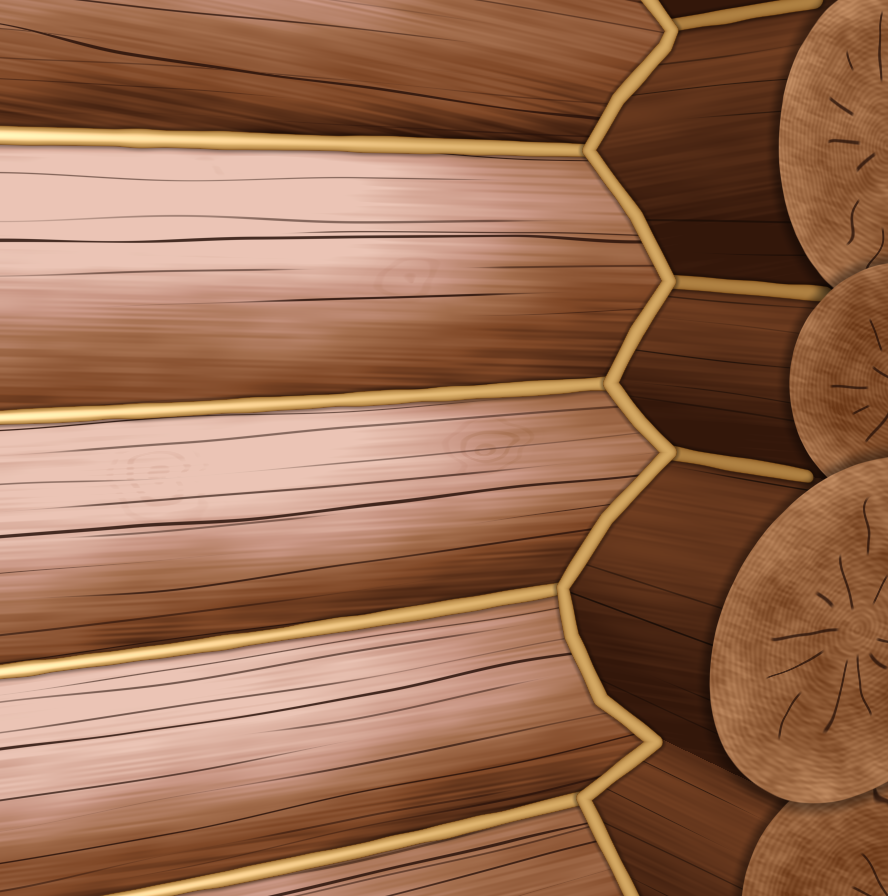
This texture is drawn by a WebGL 2 fragment shader. Its source:

```glsl
#version 300 es
precision highp float;
// Stacked timber logs meeting at a notched corner, sealed with pale caulking.
// Seams split both sides of a zigzag joint into logs; v runs across each log.
// Sawn ends are sheared ellipses with growth rings and radial checks.
#define CAULK_WIDTH 0.0077
#define CRACK_WIDTH 0.0013
#define LEFT_CRACKS 9
#define RIGHT_CRACKS 6
#define GRAIN 0.14
#define MOTTLE 0.3
#define KNOT_DEPTH 0.06
#define RINGS 30.0
#define CHECKS 13.0
uniform vec2 u_resolution;
out vec4 fragColor;
// Seam height and slope, left then right, measured down from the top
const vec4 SEAM[6] = vec4[6](vec4(-.17, .2, -.25, -.2), vec4(.151, .026, .029, -.17),
  vec4(.466, -.056, .314, .08), vec4(.75, -.15, .505, .17),
  vec4(1.027, -.21, .828, .48), vec4(1.315, -.32, 1.15, .5));
const float BRANCH_END[5] = float[5](0., .91, .922, .901, 0.);
const float LOG_LIGHT[5] = float[5](.66, 1.07, 1.06, 1., .78);
const float MAIN_CRACK[5] = float[5](.66, .38, .48, .31, .13);
const vec2 JOINT[19] = vec2[19](vec2(.718, -.01), vec2(.75, .034), vec2(.742, .052),
  vec2(.69, .111), vec2(.657, .168), vec2(.71, .241), vec2(.747, .314), vec2(.71, .371),
  vec2(.681, .428), vec2(.714, .471), vec2(.747, .505), vec2(.677, .579), vec2(.628, .656),
  vec2(.638, .71), vec2(.671, .781), vec2(.732, .828), vec2(.651, .891), vec2(.677, .944),
  vec2(.71, 1.01));
// Sawn ends from back to front: centre, radii
const vec4 FACE[4] = vec4[4](vec4(.99, .163, .121, .182), vec4(1.009, .43, .128, .137),
  vec4(1.003, 1.016, .176, .169), vec4(.957, .703, .158, .193));
const float FACE_TONE[4] = float[4](.42, .2, .2, .34);
const vec2 KNOT[4] = vec2[4](vec2(.46, .315), vec2(.54, .505), vec2(.18, .535), vec2(.21, .225));
float pixel;
float hash(vec2 p) {
  vec3 q = fract(p.xyx * .1031);
  q += dot(q, q.yzx + 33.33);
  return fract((q.x + q.y) * q.z);
}
float noise(vec2 p) {
  vec2 i = floor(p), f = fract(p);
  f = f * f * (3. - 2. * f);
  return mix(mix(hash(i), hash(i + vec2(1, 0)), f.x),
             mix(hash(i + vec2(0, 1)), hash(i + 1.), f.x), f.y);
}
float fbm(vec2 p) { return .55 * noise(p) + .3 * noise(p * 2.1 + 7.) + .15 * noise(p * 4.3 + 19.); }
float stroke(float d, float w) { return 1. - smoothstep(w - pixel * .5, w + pixel, d); }
vec3 woodColor(float s) {
  vec4 t = clamp(s * 4. - vec4(0, 1, 2, 3), 0., 1.);
  vec3 c = mix(vec3(.2, .09, .04), vec3(.5, .28, .15), t.x);
  c = mix(mix(c, vec3(.64, .43, .3), t.y), vec3(.79, .59, .52), t.z);
  return mix(c, vec3(.92, .77, .71), t.w);
}
float seam(int i, float x, bool right) {
  vec4 s = SEAM[i];
  return right ? s.z + s.w * (x - .745) : s.x + s.y * (x - .3 * x * (.65 - x));
}
// Long splits that fade in and out along the log
float cracks(float x, float v, float height, float seed, int count) {
  float dark = 0.;
  for (int k = 0; k < count; k++) {
    vec2 id = vec2(float(k) + 3., seed * 17. + 5.);
    float at = (float(k) + .15 + .7 * hash(id)) / float(count);
    at += .035 * (noise(vec2(x * 5., id.x + seed * 31.)) - .5);
    float present = smoothstep(.28, .6, noise(vec2(x * 4.5 + seed * 9., id.x * 3.7)));
    float w = CRACK_WIDTH * (.2 + .6 * hash(id + 41.)) * present;
    dark = max(dark, present * (.4 + .5 * hash(id + 8.)) * stroke(abs(v - at) * height, w));
  }
  return dark;
}
vec3 logSurface(vec2 p, bool right) {
  int n = 0;
  for (int i = 1; i < 5; i++) if (p.y > seam(i, p.x, right)) n = i;
  float top = seam(n, p.x, right), height = seam(n + 1, p.x, right) - top;
  float v = (p.y - top) / height, id = float(n) + (right ? 10. : 0.);
  float grain = noise(vec2(p.x * 7., v * height * 330. + id * 40.)) - .5;
  float mottle = fbm(vec2(p.x * 6., v * 5. + id * 13.)) - .5;
  float split = cracks(p.x, v, height, id, right ? RIGHT_CRACKS : LEFT_CRACKS);
  if (right) {
    float shade = mix(.17, .0, smoothstep(.1, .95, v)) * smoothstep(-.1, .12, v);
    return woodColor(shade + .1 * mottle + .05 * grain) * (1. - .7 * split);
  }
  float s = LOG_LIGHT[n] * mix(1., .17, smoothstep(.28, 1.06, v));
  s *= (1. - .55 * smoothstep(.28, .76, p.x)) * mix(.75, 1., smoothstep(0., .1, v));
  s += GRAIN * grain + MOTTLE * mottle;
  for (int i = 0; i < 4; i++) { // swirls around knots
    float r = length((p - KNOT[i]) * vec2(1., 1.25)) + .1 * mottle;
    s -= KNOT_DEPTH * smoothstep(.1, .9, sin(r * 300.)) * (1. - smoothstep(.02, .075, r));
  }
  float at = MAIN_CRACK[n] + (n == 0 ? .3 * (p.x - .1) : 0.) + .035 * (noise(vec2(p.x * 7., id * 5.)) - .5);
  float w = CRACK_WIDTH * (.3 + noise(vec2(p.x * 9., id)));
  return mix(woodColor(s), vec3(.16, .07, .04), max(split, .85 * stroke(abs(v - at) * height, w)));
}
vec3 sawnEnd(vec3 under, vec2 p, int i) {
  vec4 f = FACE[i];
  vec2 d = p - f.xy, e = (d + vec2(i == 3 ? .25 * d.y : 0., 0.)) / f.zw;
  float rough = fbm(p * 24. + float(i) * 9.), r = length(e), edge = (r - 1.) * f.z;
  float fiber = noise(vec2(p.x + p.y * .4, p.y - p.x * .4) * vec2(90., 300.)) - .5;
  float t = FACE_TONE[i] + .06 * sin(6.283 * RINGS * (r + .06 * rough));
  t += .25 * fiber + .5 * (rough - .5) + .3 * smoothstep(.6, 1., r);
  vec3 c = mix(vec3(.42, .22, .09), vec3(.8, .59, .42), clamp(t, 0., 1.));
  // Radial drying checks
  float a = (atan(e.y, -e.x) / 6.283 + .5) * CHECKS + .5 * (noise(p * 30.) - .5);
  vec2 id = vec2(floor(a), float(i) * 7. + 2.);
  float begin = .55 * hash(id), end = begin + .15 + .4 * hash(id + 9.);
  float check = stroke(abs(fract(a) - .5) * r * 6.283 * f.z / CHECKS, .001);
  check *= smoothstep(begin, begin + .04, r) * (1. - smoothstep(end - .04, end, r));
  c = mix(c, vec3(.14, .06, .03), .75 * check);
  return mix(under * mix(.6, 1., smoothstep(0., .016, edge)), c, stroke(edge, .002 * (rough - .5)));
}
vec3 caulk(vec3 under, float d, float w, float light) {
  float body = light * sqrt(max(0., 1. - d * d / (w * w)));
  vec3 c = mix(vec3(.5, .31, .1), vec3(.87, .7, .42), body) + vec3(.2, .22, .28) * smoothstep(.85, 1.25, body);
  return mix(under * mix(.65, 1., smoothstep(w, w + .006, d)), c, stroke(d, w));
}
void main() {
  pixel = 1. / u_resolution.y;
  vec2 p = vec2(gl_FragCoord.x, u_resolution.y - gl_FragCoord.y) * pixel;
  float jointX = .7, jointD = 1., lump = .0022 * (noise(p * 32.) - .5);
  for (int i = 0; i < 18; i++) {
    vec2 a = JOINT[i], b = JOINT[i + 1] - a, q = p - a;
    jointD = min(jointD, length(q - b * clamp(dot(q, b) / dot(b, b), 0., 1.)));
    if (q.y >= 0. && q.y < b.y) jointX = a.x + b.x * q.y / b.y;
  }
  bool right = p.x > jointX;
  vec3 color = logSurface(p, right);
  for (int i = 1; i < (right ? 4 : 5); i++) {
    float slope = right ? SEAM[i].w : SEAM[i].y;
    float d = abs(p.y - seam(i, p.x, right)) / sqrt(1. + slope * slope);
    if (right) d = length(vec2(d, max(0., p.x - BRANCH_END[i])));
    float w = CAULK_WIDTH + lump + (i == 1 && !right ? .003 * (1. - p.x / .65) : 0.);
    color = caulk(color, d, w, right ? .5 : 1.18 - .45 * p.x);
  }
  if (right) for (int i = 0; i < 4; i++) color = sawnEnd(color, p, i);
  fragColor = vec4(caulk(color, jointD, CAULK_WIDTH + lump, .88), 1.);
}
```
